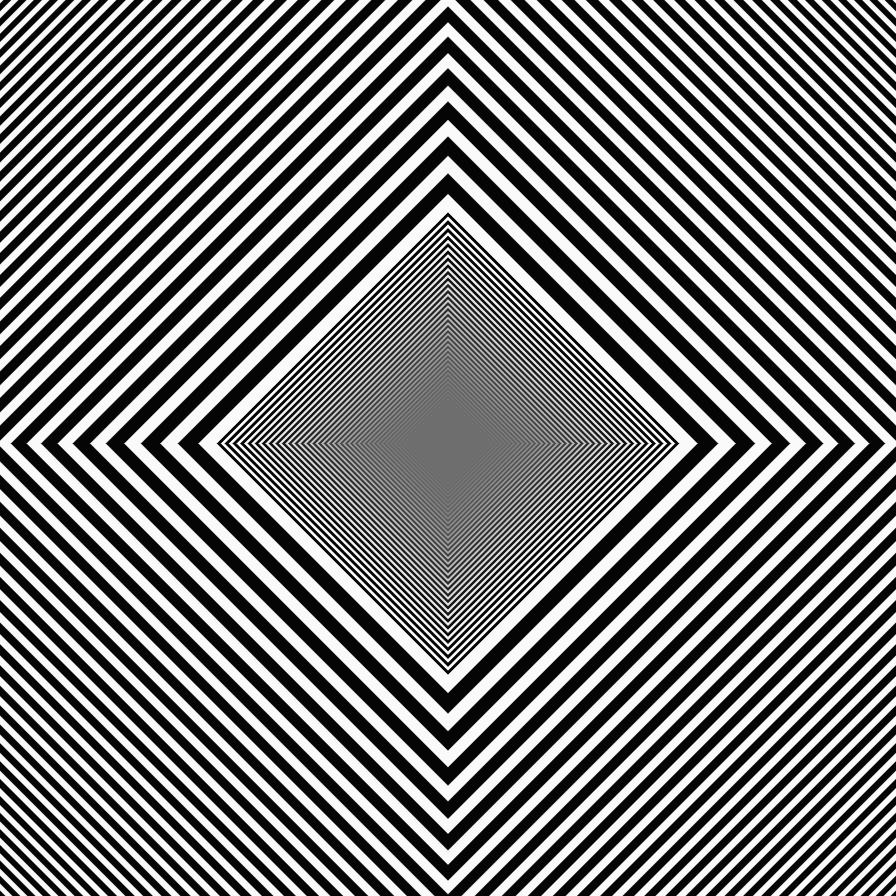
A Shadertoy shader for this pattern:

```glsl
// Op-art diamond: concentric black and white chevrons around a finely striped core

// Stripe coverage; white fills the last 47% of each period, blur is in periods
float stripes(float phase, float blur) {
    float offset = abs(fract(phase + 0.735) - 0.5);
    float edge = clamp(blur, 0.02, 0.5);
    return smoothstep(-edge, edge, 0.235 - offset);
}

void mainImage(out vec4 fragColor, in vec2 fragCoord) {
    vec2 p = (fragCoord - 0.5 * iResolution.xy) / iResolution.y - vec2(0.0, 0.005);
    float d = abs(p.x) + abs(p.y);
    float pixel = 1.0 / iResolution.y;
    float coreRadius = 0.258;

    // Outer bands narrow towards the corners
    float growth = exp(1.367 * (d - 0.2786));
    float outer = stripes(16.7 * (growth - 1.0), 22.8 * growth * pixel);

    // Core lines tighten towards the centre and dissolve into grey
    float decay = exp(-3.3 * d);
    float phase = 77.6 * (exp(-3.3 * coreRadius) - decay) + 0.5;
    float core = stripes(phase, 256.0 * decay * pixel * 0.8);
    core = mix(0.43, core, smoothstep(0.03, 0.24, d));

    // Join the two parts along the diamond edge
    float shade = mix(core, outer, smoothstep(-pixel, pixel, d - coreRadius));
    fragColor = vec4(vec3(mix(0.02, 0.98, shade)), 1.0);
}
```
